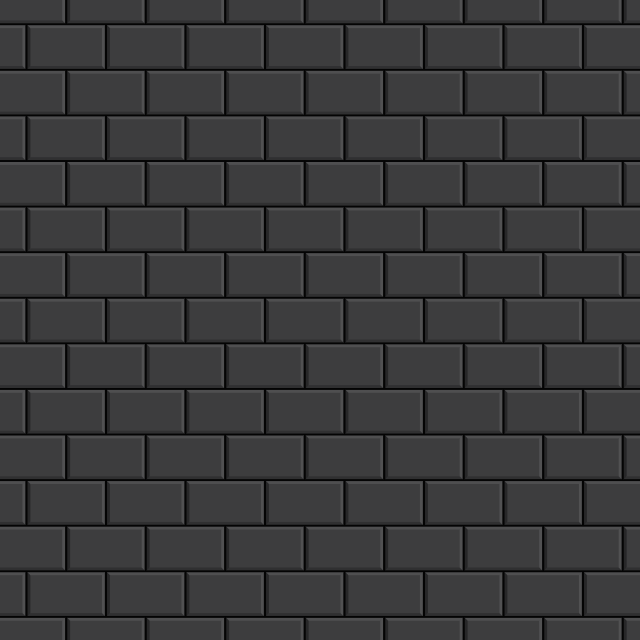
Give the GLSL for this pattern, as a WebGL 1 fragment shader.

```glsl
precision highp float;
// Dark bevelled metro tiles in running bond, separated by near-black joints.
// Each tile is measured by its distance to four sides: the nearest side picks
// the bevel facet, and the distance itself separates joint, bevel and face.

uniform vec2 u_resolution;

// Layout, as fractions of the canvas
const vec2 TILE_PITCH = vec2(0.12422, 0.07123);
const vec2 FIRST_JOINT = vec2(0.0413, 0.0379);   // from the top left
const vec2 JOINT_HALF = vec2(0.0017, 0.0015);
const float BEVEL_WIDTH = 0.0045;
const float ROW_SHIFT = 0.5;                     // in tiles, every other row

// Colours
const vec3 FACE_COLOR = vec3(0.240, 0.240, 0.244);
const vec3 TOP_COLOR = vec3(0.308, 0.308, 0.314);
const vec3 RIGHT_COLOR = vec3(0.316, 0.316, 0.322);
const vec3 BOTTOM_COLOR = vec3(0.188, 0.188, 0.194);
const vec3 LEFT_COLOR = vec3(0.152, 0.152, 0.156);
const vec3 JOINT_COLOR = vec3(0.015);

// Antialiased step: 0 below zero, 1 above, over about one pixel
float edge(float signedDistance, float pixel) {
    return clamp(signedDistance / pixel + 0.5, 0.0, 1.0);
}

// Position inside the tile, measured from the joint centres at its top left
vec2 runningBond(vec2 p) {
    vec2 grid = (p - FIRST_JOINT) / TILE_PITCH;
    grid.x -= ROW_SHIFT * mod(floor(grid.y), 2.0);
    return fract(grid) * TILE_PITCH;
}

vec3 tileColor(vec2 local, float pixel) {
    // Distances from the tile outline: left/top, then right/bottom
    vec2 nearSide = local - JOINT_HALF;
    vec2 farSide = TILE_PITCH - local - JOINT_HALF;
    vec2 inset = min(nearSide, farSide);

    // Mitred bevel facets
    vec3 sideFacet = nearSide.x < farSide.x ? LEFT_COLOR : RIGHT_COLOR;
    vec3 levelFacet = nearSide.y < farSide.y ? TOP_COLOR : BOTTOM_COLOR;
    float mitre = edge((inset.x - inset.y) * 0.7071, pixel);
    vec3 bevel = mix(sideFacet, levelFacet, mitre);

    // Flat face over bevel, then the joint around both
    float depth = min(inset.x, inset.y);
    vec3 color = mix(bevel, FACE_COLOR, edge(depth - BEVEL_WIDTH, pixel));
    return mix(JOINT_COLOR, color, edge(depth, pixel));
}

void main() {
    float scale = min(u_resolution.x, u_resolution.y);
    float pixel = 1.0 / scale;
    vec2 p = vec2(gl_FragCoord.x, u_resolution.y - gl_FragCoord.y) * pixel;
    gl_FragColor = vec4(tileColor(runningBond(p), pixel), 1.0);
}
```
